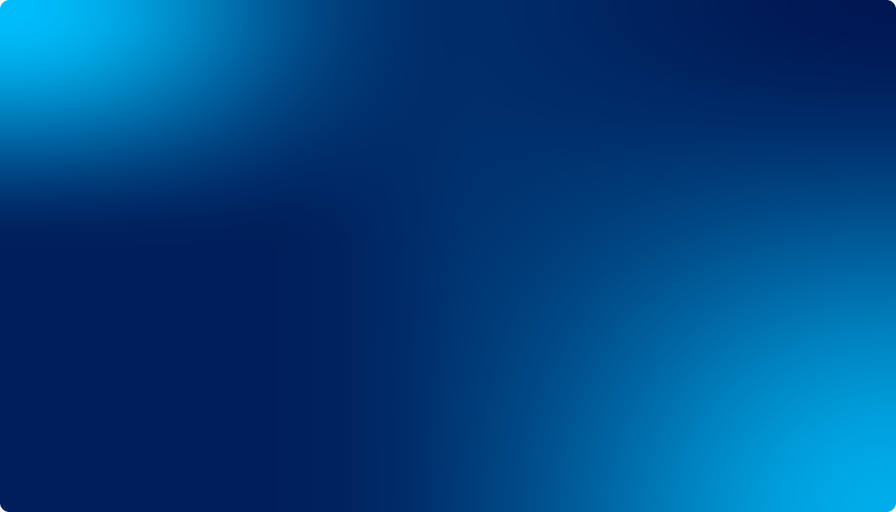
Reproduce this background procedurally as a WebGL 2 fragment shader.

```glsl
#version 300 es
precision highp float;
// Deep navy backdrop with cyan glows in two opposite corners, on a rounded card.

#define NAVY vec3(0.0, 0.118, 0.355)
#define CYAN vec3(0.0, 0.74, 0.98)
#define PAGE vec3(1.0)
#define CORNER_RADIUS 0.0105
#define CENTER_LEVEL 0.113
#define RIGHT_TOP_LEVEL -0.045
#define RIGHT_BOTTOM_LEVEL 0.90

uniform vec2 u_resolution;
out vec4 fragColor;

// Signed distance to a rounded box centred on the origin.
float roundedBox(vec2 p, vec2 halfSize, float radius) {
    vec2 q = abs(p) - halfSize + radius;
    return length(max(q, 0.0)) + min(max(q.x, q.y), 0.0) - radius;
}

// Brightness of the backdrop: 0 is navy, 1 is cyan.
float glowLevel(vec2 uv) {
    float depth = 1.0 - uv.y;

    // Upper left glow, fading along both axes
    float leftGlow = (1.0 - smoothstep(0.013, 0.514, uv.x))
                   * (1.0 - smoothstep(0.023, 0.493, depth));

    // Soft blue band through the centre
    float centerBand = CENTER_LEVEL * smoothstep(0.286, 0.547, uv.x);

    // Right side, from dark at the top to bright at the bottom
    float rightSide = mix(RIGHT_TOP_LEVEL, RIGHT_BOTTOM_LEVEL,
                          smoothstep(0.0, 1.01, depth));

    return mix(leftGlow + centerBand, rightSide,
               smoothstep(0.404, 0.996, uv.x));
}

void main() {
    vec2 uv = gl_FragCoord.xy / u_resolution;
    vec3 color = mix(NAVY, CYAN, glowLevel(uv));

    // Rounded card edge, measured in canvas widths
    vec2 halfSize = 0.5 * u_resolution / u_resolution.x;
    vec2 p = gl_FragCoord.xy / u_resolution.x - halfSize;
    float pixel = 1.0 / u_resolution.x;
    float coverage = clamp(0.5 - roundedBox(p, halfSize, CORNER_RADIUS) / pixel, 0.0, 1.0);

    fragColor = vec4(mix(PAGE, color, coverage), 1.0);
}
```
